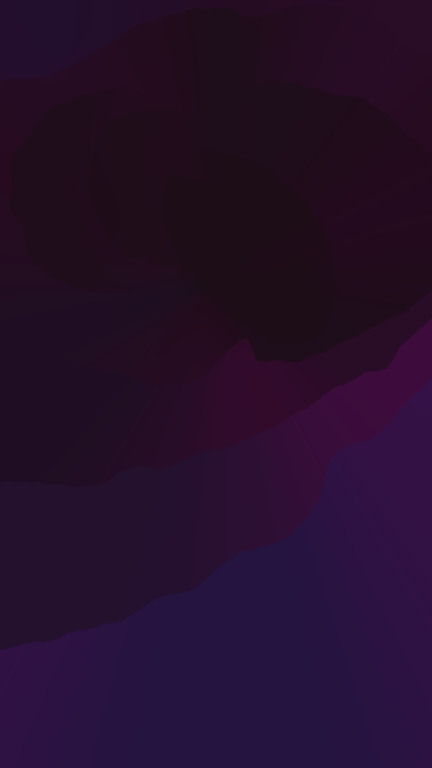
Give the GLSL for this background, as a Shadertoy shader.

```glsl
const vec2 CORE = vec2(0.52, 0.64);      // hub of the conic shading
const float ASPECT = 1.78;               // height over width of the layout
const float ROUGHNESS = 0.026;           // raggedness of the cloud edges
const float SOFTNESS = 0.0014;           // edge blur in canvas heights
const float STREAKS = 0.008;             // strength of the radial bands

const vec3 BLUE = vec3(0.144, 0.076, 0.250);
const vec3 PURPLE = vec3(0.203, 0.066, 0.272);
const vec3 INDIGO = vec3(0.138, 0.066, 0.182);
const vec3 MAGENTA = vec3(0.238, 0.048, 0.235);
const vec3 DUSK = vec3(0.120, 0.056, 0.137);
const vec3 WINE = vec3(0.195, 0.043, 0.170);
const vec3 MAROON = vec3(0.152, 0.044, 0.125);
const vec3 SHADE = vec3(0.119, 0.050, 0.104);
const vec3 SOOT = vec3(0.106, 0.053, 0.080);
const vec3 NIGHT = vec3(0.130, 0.060, 0.190);
const vec3 PLUM = vec3(0.160, 0.046, 0.150);

float hash(vec2 p) {
    return fract(sin(dot(p, vec2(127.1, 311.7))) * 43758.5453);
}

float noise(vec2 p) {
    vec2 i = floor(p), f = fract(p);
    f = f * f * (3.0 - 2.0 * f);
    return mix(mix(hash(i), hash(i + vec2(1, 0)), f.x),
               mix(hash(i + vec2(0, 1)), hash(i + vec2(1, 1)), f.x), f.y);
}

// Layered noise centred on zero
float ragged(vec2 p) {
    float sum = 0.0, amp = 0.5;
    for (int i = 0; i < 4; i++) {
        sum += amp * (noise(p) - 0.5);
        p = p * 2.1 + 7.3;
        amp *= 0.5;
    }
    return sum;
}

// Signed depth inside a ragged, tilted ellipse, positive inside
float lobe(vec2 p, vec2 centre, vec2 radii, float tilt) {
    float bumps = ragged(p * vec2(9.0, 16.0) + centre * 9.0);
    vec2 q = (p - centre) * vec2(1.0, ASPECT);
    float c = cos(tilt), s = sin(tilt);
    q = vec2(c * q.x + s * q.y, c * q.y - s * q.x);
    return (1.0 - length(q / radii)) * radii.y / ASPECT + ROUGHNESS * 1.2 * bumps;
}

float bump(float x, float centre, float width) {
    float t = (x - centre) / width;
    return exp(-t * t);
}

void cover(inout vec3 colour, vec3 paint, float depth, float opacity) {
    float blur = max(SOFTNESS, 0.7 / iResolution.y);
    colour = mix(colour, paint, opacity * smoothstep(-blur, blur, depth));
}

void mainImage(out vec4 fragColor, in vec2 fragCoord) {
    vec2 p = fragCoord / iResolution.xy;
    float x = p.x;

    // Angle about the core: zero points down, positive to the right
    vec2 d = (p - CORE) * vec2(1.0, ASPECT);
    float angle = atan(d.x, -d.y);

    // Blue floor with purple flanks
    vec3 colour = mix(BLUE, PURPLE, smoothstep(0.12, 0.72, abs(angle - 0.02)));

    // Two sweeping bands, rising to the right
    float ledge = smoothstep(0.735, 0.768, x) * (1.0 - smoothstep(0.77, 0.9, x));
    float lowEdge = 0.158 + 0.04 * x + 0.312 * x * x + 0.036 * ledge
                  - 0.018 * bump(x, 0.67, 0.07) - 0.008 * bump(x, 0.44, 0.04)
                  + ROUGHNESS * ragged(vec2(x * 11.0, 1.5));
    cover(colour, mix(INDIGO, MAGENTA, smoothstep(-0.4, 0.9, angle)), p.y - lowEdge, 1.0);

    float midEdge = 0.373 - 0.04 * x + 0.248 * x * x
                  + 0.012 * bump(x, 0.31, 0.05) - 0.008 * bump(x, 0.2, 0.07)
                  + 0.014 * smoothstep(0.895, 0.93, x) - 0.01 * smoothstep(0.8, 0.89, x)
                  + ROUGHNESS * ragged(vec2(x * 11.0, 4.5));
    vec3 band = mix(DUSK, WINE, smoothstep(-0.9, 0.3, angle));
    band = mix(band, PLUM, smoothstep(0.35, 1.0, angle));
    cover(colour, band, p.y - midEdge, 1.0);

    // Maroon cloud body, darkening straight above the core
    float bodyEdge = 0.557 - 0.055 * smoothstep(0.0, 0.38, x)
                   + 0.055 * smoothstep(0.44, 0.57, x) - 0.028 * smoothstep(0.57, 0.6, x)
                   + 0.28 * max(x - 0.69, 0.0)
                   + ROUGHNESS * 0.8 * ragged(vec2(x * 10.0, 8.5));
    float above = bump(abs(angle), 3.14159, 0.35);
    vec3 body = mix(MAROON, DUSK, bump(angle, -1.25, 0.42));
    body = mix(body, PLUM, smoothstep(2.1, 2.6, angle));
    body = mix(body, SHADE, above);
    float bodyOpacity = 1.0 - 0.35 * bump(x, 0.45, 0.2) * smoothstep(0.58, 0.5, p.y);
    cover(colour, body, p.y - bodyEdge, bodyOpacity);

    // Strip of sky over the cloud
    float skyEdge = 0.89 + 0.1 * smoothstep(0.0, 0.5, x) - 0.055 * smoothstep(0.82, 1.0, x)
                  - 0.014 * bump(x, 0.6, 0.05) + ROUGHNESS * 1.4 * ragged(vec2(x * 9.0, 12.5));
    vec3 sky = mix(NIGHT, PLUM, smoothstep(0.1, 0.65, x));
    cover(colour, sky, p.y - skyEdge, 0.7);
    colour = mix(colour, NIGHT, 0.35 * bump(length(p - vec2(0.12, 1.0)), 0.0, 0.15));

    // Soft gloom gathered at the core
    vec2 gloom = (p - vec2(0.53, 0.67)) / vec2(0.17, 0.12);
    colour = mix(colour, SOOT, 0.6 * exp(-dot(gloom, gloom)) * smoothstep(0.5, 0.6, p.y));

    // Left lobes, crisp outside and fading toward the core
    float fade = 1.0 - smoothstep(0.16, 0.42, x);
    cover(colour, SHADE, lobe(p, vec2(0.28, 0.75), vec2(0.265, 0.24), -0.25), 0.85 * fade);
    fade = 1.0 - smoothstep(0.3, 0.55, x);
    cover(colour, mix(SHADE, SOOT, 0.4), lobe(p, vec2(0.4, 0.75), vec2(0.21, 0.18), -0.6), 0.7 * fade);
    fade = 1.0 - smoothstep(0.45, 0.6, x);
    cover(colour, SOOT, lobe(p, vec2(0.49, 0.69), vec2(0.17, 0.09), -0.9), 0.6 * fade);

    // Right lobes: dark above and below, maroon toward the side
    vec3 rightPaint = mix(SHADE, MAROON * 0.93, bump(angle, 1.95, 0.4));
    fade = smoothstep(0.46, 0.6, x);
    float upper = lobe(p, vec2(0.69, 0.712), vec2(0.43, 0.305), -0.3);
    float lower = lobe(p, vec2(0.79, 0.645), vec2(0.4, 0.2), 0.26);
    cover(colour, rightPaint, min(max(upper, lower), p.y - bodyEdge), fade);
    fade = smoothstep(0.42, 0.56, x) * (1.0 - smoothstep(0.7, 0.85, x));
    float inner = lobe(p, vec2(0.58, 0.685), vec2(0.26, 0.16), -0.9);
    cover(colour, SOOT, min(inner, p.y - bodyEdge), 0.65 * fade);

    // Faint radial bands
    colour *= 1.0 + STREAKS * sin(angle * 9.0 + 1.0) * cos(angle * 4.0);
    fragColor = vec4(colour, 1.0);
}
```
